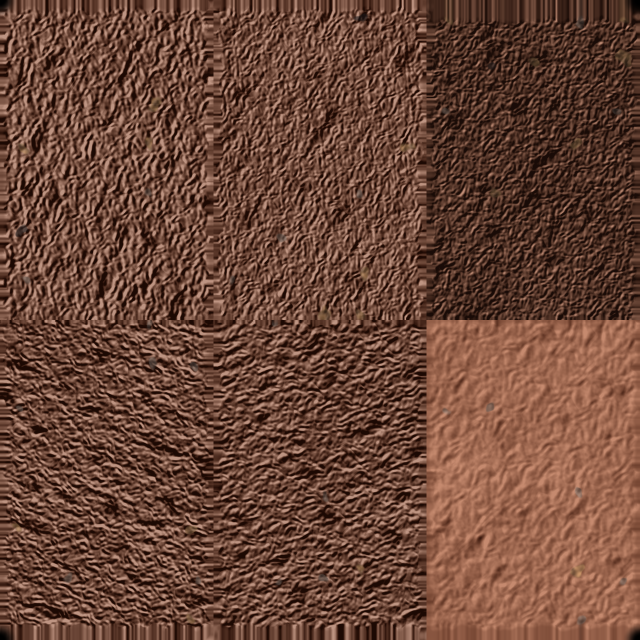
Give the GLSL for this texture, as a WebGL 1 fragment shader.

```glsl
precision highp float;
// Six rough clay brick faces, three across and two down, with smeared borders.
uniform vec2 u_resolution;

vec2 hash2(vec2 p) {
  return fract(sin(vec2(dot(p, vec2(127.1, 311.7)), dot(p, vec2(269.5, 183.3)))) * 43758.5);
}

vec2 gradientAt(vec2 cell) {
  float a = 6.2832 * hash2(cell).x;
  return vec2(cos(a), sin(a));
}

// Gradient noise, about -0.6 to 0.6
float noise(vec2 p) {
  vec2 i = floor(p), f = fract(p), u = f * f * (3.0 - 2.0 * f);
  vec2 e = vec2(1.0, 0.0);
  float low = mix(dot(gradientAt(i), f), dot(gradientAt(i + e.xy), f - e.xy), u.x);
  float high = mix(dot(gradientAt(i + e.yx), f - e.yx), dot(gradientAt(i + 1.0), f - 1.0), u.x);
  return mix(low, high, u.y);
}

float pits(vec2 r) {
  return smoothstep(0.22, 0.5, noise(r * vec2(24.0, 34.0) + 3.7));
}

// Relief: rounded grains slightly stretched along r.x, lumps and pits
float relief(vec2 r, float grain) {
  vec2 s = r * grain * vec2(0.72, 1.0);
  s += 0.6 * noise(s * 0.5 + 5.3);
  return 1.5 * abs(noise(s)) + 0.9 * noise(s * 0.9 + 8.1) + 0.75 * noise(s * 1.7 + 2.6)
    + 0.9 * noise(r * 46.0) - 0.8 * pits(r);
}

vec3 clay(float v) {
  v = clamp(v, 0.0, 1.2);
  return mix(vec3(0.11, 0.035, 0.012), vec3(0.64, 0.48, 0.41), vec3(v, pow(v, 1.15), pow(v, 1.25)));
}

// Sparse stones: one candidate per grid cell, returned as colour and coverage
vec4 stones(vec2 p) {
  vec2 g = p * 15.0, id = floor(g);
  vec2 place = hash2(id + 4.0), kind = hash2(id + 31.0);
  vec2 d = fract(g) - 0.35 - 0.3 * place;
  float a = 6.2832 * kind.y;
  d = mat2(cos(a), sin(a), -sin(a), cos(a)) * d * vec2(1.0, 1.5);
  float radius = 0.09 + 0.14 * place.x * place.y;
  float edge = length(d) + 0.13 * noise(g * 6.0);
  float cover = (1.0 - smoothstep(radius - 0.04, radius + 0.03, edge)) * step(kind.x, 0.2);
  vec3 colour = mix(vec3(0.46, 0.41, 0.38), vec3(0.62, 0.48, 0.32), step(0.5, place.y));
  colour = mix(colour, vec3(0.10, 0.09, 0.10), step(0.85, kind.y));
  return vec4(colour * (0.9 + 0.9 * noise(g * 8.0)), cover * 0.6);
}

vec3 wall(vec2 p) {
  vec2 size = vec2(1.0 / 3.0, 0.5);
  vec2 id = clamp(floor(p / size), vec2(0.0), vec2(2.0, 1.0));
  vec2 f = p - id * size;
  float seed = id.x * 3.37 + id.y * 11.61 + 0.43;

  // Character of each face: columns left to right, bottom row mixed to top row
  vec3 pick = vec3(equal(vec3(id.x), vec3(0.0, 1.0, 2.0)));
  float tone = dot(pick, mix(vec3(0.56, 0.53, 0.93), vec3(0.61, 0.60, 0.36), id.y));
  float contrast = dot(pick, mix(vec3(0.95, 0.86, 0.30), vec3(0.90, 0.78, 0.62), id.y));
  float grain = dot(pick, mix(vec3(118.0, 112.0, 80.0), vec3(108.0, 128.0, 136.0), id.y));
  float angle = dot(pick, mix(vec3(-0.3, 0.35, 0.9), vec3(1.2, 1.05, 0.8), id.y));

  // Holding coordinates at a ragged inner rectangle drags the edge into streaks
  vec2 ragged = 0.012 * vec2(noise(vec2(f.y * 60.0, seed)), noise(vec2(f.x * 60.0, seed + 9.5)));
  vec2 low = vec2(0.009, mix(0.022, 0.004, id.y)) + ragged;
  vec2 high = size - vec2(0.009, mix(0.005, 0.016 + 0.016 * pick.z, id.y)) + ragged;
  vec2 q = clamp(f, low, high);
  float smear = smoothstep(0.0, 0.006, length(f - q));

  // Raking light across the grain, with shadowed creases
  float c = cos(angle), s = sin(angle);
  vec2 r = vec2(c * q.x + s * q.y, c * q.y - s * q.x) + seed;
  float reach = 0.42 / grain;
  float slope = relief(r, grain) - relief(r + vec2(0.0, reach), grain);
  float v = tone + contrast * (slope - 0.35 * pits(r) + 0.35 * noise(q * 210.0 + seed));
  v += 0.13 * noise(q * 9.0 + seed);
  v = mix(v, 0.5, 0.3 * smear);

  // Warm the pale face, grey the dark one, then set in the stones
  vec3 colour = clay(v);
  float pale = pick.z * (1.0 - id.y), dark = pick.z * id.y;
  colour *= mix(vec3(1.0), vec3(1.04, 0.93, 0.85), pale);
  colour = mix(colour, vec3(0.27, 0.18, 0.14) * (0.3 + 1.9 * max(v, 0.0)), 0.45 * dark);
  vec4 stone = stones(q + id * size);
  colour = mix(colour, stone.rgb * (0.5 + 0.6 * tone), stone.a * (1.0 - 0.6 * smear));

  // Blackened outer corners
  vec2 rim = min(p, 1.0 - p);
  return colour * smoothstep(0.006, 0.028, length(rim));
}

void main() {
  // Four samples per pixel smooth the grain and the joints
  vec3 sum = vec3(0.0);
  for (int i = 0; i < 4; i++) {
    vec2 offset = vec2(mod(float(i), 2.0), floor(float(i) / 2.0)) * 0.5 - 0.25;
    sum += wall((gl_FragCoord.xy + offset) / u_resolution);
  }
  gl_FragColor = vec4(sum / 4.0, 1.0);
}
```
